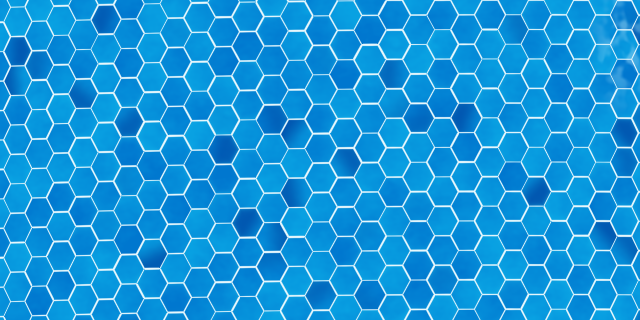
Write a Shadertoy shader that draws this pattern.

```glsl
// Glossy blue hexagonal wall tiles with thin white grout, seen through a slight lens curve.

const float PI = 3.14159265;
const vec2 TILE_PITCH = vec2(0.0766, 0.092);   // column and row spacing, canvas heights
const vec2 ANCHOR = vec2(1.0034, 0.5365);      // centre of the reference tile
const vec2 LATTICE = vec2(1.7320508, 1.0);     // hexagon lattice with unit row spacing

const vec3 GLAZE_DEEP = vec3(0.0, 0.31, 0.67);
const vec3 GLAZE_DARK = vec3(0.0, 0.465, 0.81);
const vec3 GLAZE_LIGHT = vec3(0.03, 0.615, 0.88);
const vec3 GLAZE_CYAN = vec3(0.10, 0.70, 0.91);
const vec3 GROUT = vec3(0.91, 0.97, 0.99);

vec2 hash22(vec2 p) {
    vec3 q = fract(p.xyx * vec3(0.1031, 0.1030, 0.0973));
    q += dot(q, q.yzx + 33.33);
    return fract((q.xx + q.yz) * q.zy);
}

// Gradient noise, roughly -0.7 to 0.7
float gradientAt(vec2 cell, vec2 offset) {
    return dot(hash22(cell) * 2.0 - 1.0, offset);
}

float gradientNoise(vec2 p) {
    vec2 i = floor(p), f = p - i;
    vec2 u = f * f * f * (f * (f * 6.0 - 15.0) + 10.0);
    vec2 e = vec2(1.0, 0.0);
    float low = mix(gradientAt(i, f), gradientAt(i + e.xy, f - e.xy), u.x);
    float high = mix(gradientAt(i + e.yx, f - e.yx), gradientAt(i + e.xx, f - e.xx), u.x);
    return mix(low, high, u.y);
}

float cloud(vec2 p) {
    return gradientNoise(p) + 0.5 * gradientNoise(p * 2.1 + 17.0);
}

// Canvas position to lattice space: columns tighten at the sides, rows bow and tilt
vec2 toLattice(vec2 uv) {
    vec2 d = uv - ANCHOR;
    d.y += 0.009 * d.x * d.x - 0.011 * d.x;
    d.x *= 1.0 + 0.056 * d.x * d.x;
    return d / TILE_PITCH * vec2(0.8660254, 1.0);
}

// Offset from the nearest tile centre
vec2 hexLocal(vec2 p) {
    vec2 a = p - LATTICE * round(p / LATTICE);
    vec2 s = p - 0.5 * LATTICE;
    vec2 b = s - LATTICE * round(s / LATTICE);
    return dot(a, a) < dot(b, b) ? a : b;
}

// Outward normal of the closest hexagon side
vec2 sideNormal(vec2 local) {
    float angle = atan(local.y, local.x + 1e-6);
    float side = round((angle - PI / 6.0) / (PI / 3.0));
    float a = PI / 6.0 + side * PI / 3.0;
    return vec2(cos(a), sin(a));
}

// Half width of the joint, shared by the two tiles that meet there
float groutHalfWidth(vec2 sideMiddle, vec2 p) {
    vec2 key = round(sideMiddle * vec2(2.3094, 4.0)) + 200.0;
    float perSide = mix(0.014, 0.036, hash22(key).x);
    return perSide + 0.008 * gradientNoise(p * 0.35 + 40.0) + 0.005 * gradientNoise(p * 3.0);
}

vec3 glaze(vec2 id, vec2 local, float edge, vec2 p) {
    vec2 key = round(id * vec2(1.1547, 2.0)) + 100.0;
    vec2 h = hash22(key), k = hash22(key + 57.0);
    vec2 lean = vec2(cos(k.x * 2.0 * PI), sin(k.x * 2.0 * PI));
    float slope = dot(local, lean);

    // Tile tone, broad drift and cloudy brush marks
    float tone = pow(h.x, 0.6) + 0.22 * gradientNoise(p * 0.22 + 9.0);
    tone += 0.22 * cloud(p * vec2(2.2, 3.0) + h * 20.0) + 0.3 * slope;
    vec3 color = mix(GLAZE_DARK, GLAZE_LIGHT, clamp(tone, 0.0, 1.1));

    // A few tiles hold pooled dark glaze, often toward one side
    float pooled = smoothstep(0.87, 1.0, h.y) * smoothstep(-0.5, 0.4, slope + 0.5 * (k.y - 0.3));
    color = mix(color, GLAZE_DEEP, 0.9 * pooled);

    // Thin glaze shows paler along the rim
    float rim = exp(-edge * 14.0) * smoothstep(0.25, 1.0, k.y) * (0.6 + slope);
    return mix(color, GLAZE_CYAN, 0.65 * clamp(rim, 0.0, 1.0));
}

// Pale reflection on the upper right tiles
float glare(vec2 uv, vec2 p) {
    float reach = 1.0 - smoothstep(0.0, 0.20, length((uv - vec2(1.95, 0.87)) * vec2(1.5, 0.7)));
    return reach * smoothstep(-0.05, 0.45, cloud(p * 1.6 + 5.0) + 0.1);
}

void mainImage(out vec4 fragColor, in vec2 fragCoord) {
    vec2 uv = fragCoord / iResolution.y;
    vec2 p = toLattice(uv);
    vec2 local = hexLocal(p);
    vec2 id = p - local;
    vec2 normal = sideNormal(local);
    float edge = 0.5 - dot(local, normal);

    vec3 color = glaze(id, local, edge, p);
    color = mix(color, vec3(0.55, 0.82, 0.95), 0.6 * glare(uv, p));

    float halfWidth = groutHalfWidth(id + 0.5 * normal, p);
    float soft = 0.006 + 0.6 / (iResolution.y * TILE_PITCH.y);
    float joint = 1.0 - smoothstep(halfWidth - soft, halfWidth + soft, edge);
    fragColor = vec4(mix(color, GROUT, joint), 1.0);
}
```
